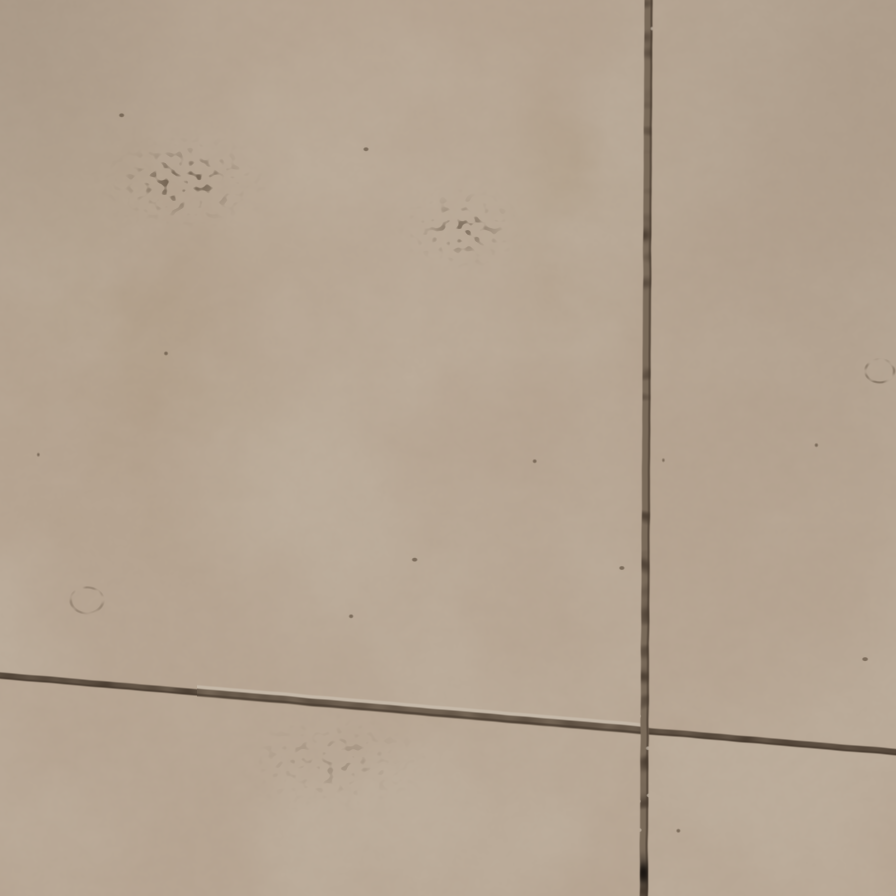
This texture is drawn by a three.js fragment shader. Its source:

```glsl
// Large beige stone floor tiles meeting at one skewed grout crossing, with faint stains and scuffs.
varying vec2 vUv;

const vec3 STONE = vec3(0.715, 0.645, 0.572);
const vec3 STONE_PALE = vec3(0.738, 0.678, 0.608);
const vec3 STONE_SHADE = vec3(0.655, 0.590, 0.520);
const vec3 STAIN = vec3(0.650, 0.570, 0.465);
const vec3 GROUT = vec3(0.475, 0.415, 0.350);
const vec3 GROUT_DARK = vec3(0.270, 0.220, 0.175);
const vec3 BEVEL = vec3(0.790, 0.745, 0.685);
const vec3 DIRT = vec3(0.350, 0.290, 0.225);
const float SOFT = 0.0013;

vec2 hash2(vec2 p) {
  vec3 q = fract(p.xyx * vec3(0.1031, 0.1030, 0.0973));
  q += dot(q, q.yzx + 33.33);
  return fract((q.xx + q.yz) * q.zy);
}

float gradientNoise(vec2 p) {
  vec2 i = floor(p), f = fract(p);
  vec2 u = f * f * f * (f * (f * 6.0 - 15.0) + 10.0);
  vec2 e = vec2(1.0, 0.0);
  float a = dot(hash2(i) * 2.0 - 1.0, f);
  float b = dot(hash2(i + e.xy) * 2.0 - 1.0, f - e.xy);
  float c = dot(hash2(i + e.yx) * 2.0 - 1.0, f - e.yx);
  float d = dot(hash2(i + e.xx) * 2.0 - 1.0, f - e.xx);
  return mix(mix(a, b, u.x), mix(c, d, u.x), u.y);
}

float fbm(vec2 p) {
  float sum = 0.0, amp = 0.6;
  for (int i = 0; i < 4; i++) {
    sum += amp * gradientNoise(p);
    p = mat2(1.6, 1.2, -1.2, 1.6) * p + 7.3;
    amp *= 0.5;
  }
  return sum;
}

// Soft band of the given half width around a signed distance
float band(float d, float halfWidth) {
  return 1.0 - smoothstep(halfWidth - SOFT, halfWidth + SOFT, abs(d));
}

float glow(vec2 p, vec2 center, vec2 radius) {
  vec2 q = (p - center) / radius;
  return exp(-dot(q, q));
}

// Broken, scratchy marks gathered around a point
float scuff(vec2 p, vec2 center, vec2 radius) {
  float flecks = gradientNoise(p * vec2(105.0, 130.0) + center * 40.0);
  return glow(p, center, radius) * smoothstep(0.10, 0.38, flecks);
}

// Faint worn ring
float ringMark(vec2 p, vec2 center, float radius) {
  float d = length((p - center) * vec2(1.0, 1.25)) - radius;
  float gaps = smoothstep(-0.2, 0.25, gradientNoise(p * 85.0));
  return band(d, 0.0014) * gaps;
}

// Sparse specks, at most one in each cell
float specks(vec2 p, float cells, float density) {
  vec2 id = floor(p * cells);
  vec2 pick = hash2(id + 19.0);
  vec2 center = (id + 0.15 + 0.7 * hash2(id + 5.0)) / cells;
  vec2 q = (p - center) * vec2(1.0, 0.75 + 0.7 * pick.y);
  float radius = mix(0.0012, 0.0030, pick.y);
  return step(pick.x, density) * (1.0 - smoothstep(radius - SOFT, radius + SOFT, length(q)));
}

vec3 stone(vec2 p, vec2 tile) {
  float cloud = fbm(p * 3.2 + tile * 11.0);
  vec3 col = mix(STONE, STONE_PALE, smoothstep(-0.22, 0.30, cloud));
  float shade = 0.75 * glow(p, vec2(0.0, 1.0), vec2(0.20, 0.28)) + 0.55 * glow(p, vec2(1.0, 1.0), vec2(0.28, 0.5));
  col = mix(col, STONE_SHADE, shade);
  float stain = glow(p, vec2(0.16, 0.62), vec2(0.15, 0.22)) + glow(p, vec2(0.65, 0.78), vec2(0.08, 0.15));
  col = mix(col, STAIN, 0.30 * stain * smoothstep(-0.35, 0.25, fbm(p * 8.0 + 3.0)));
  float grain = gradientNoise(p * vec2(55.0, 70.0)) + 0.6 * gradientNoise(p * 170.0);
  return col + 0.007 * grain;
}

vec3 addWear(vec3 col, vec2 p) {
  float marks = scuff(p, vec2(0.205, 0.797), vec2(0.046, 0.026));
  marks += 0.7 * scuff(p, vec2(0.515, 0.745), vec2(0.035, 0.024));
  marks += 0.3 * scuff(p, vec2(0.37, 0.15), vec2(0.06, 0.03));
  marks += 0.4 * ringMark(p, vec2(0.097, 0.330), 0.018) + 0.6 * ringMark(p, vec2(0.982, 0.586), 0.016);
  marks += 0.8 * specks(p, 9.0, 0.13);
  return mix(col, DIRT, 0.8 * clamp(marks, 0.0, 1.0));
}

void main() {
  vec2 p = vUv;
  // Signed distances to the joints, which repeat once per canvas
  vec2 joint = vec2(p.x - 0.7185 - 0.0055 * p.y, p.y - 0.246 + 0.0855 * p.x);
  vec2 tile = floor(joint);
  vec2 d = joint - floor(joint + 0.5);
  d += 0.0008 * vec2(gradientNoise(p.yy * 24.0), gradientNoise(p.xx * 24.0 + 9.0));
  vec3 col = addWear(stone(p, tile), p);

  // Horizontal joint: pale upper bevel and dark lower edge
  float leftSide = 1.0 - smoothstep(-0.01, 0.01, d.x);
  col = mix(col, BEVEL, 0.75 * leftSide * band(d.y - 0.0055, 0.0026));
  vec3 across = mix(GROUT, GROUT_DARK, 0.30 + 0.3 * (1.0 - leftSide) + 0.5 * gradientNoise(p * 45.0));
  across = mix(across, GROUT_DARK, 0.65 * band(d.y + 0.0025, 0.0012));
  col = mix(col, across, band(d.y, mix(0.0036, 0.0043, leftSide)));

  // Vertical joint: dusty fill, dark right edge, dirt and pale chips
  float wear = gradientNoise(p * vec2(20.0, 55.0));
  vec3 down = mix(GROUT, GROUT_DARK, smoothstep(0.0, 0.6, wear));
  down = mix(down, GROUT_DARK, 0.6 * band(d.x - 0.0032, 0.0012));
  down = mix(down, BEVEL, 0.7 * specks(p + 0.3, 55.0, 0.12));
  down = mix(down, GROUT_DARK * 0.4, glow(p, vec2(0.718, 0.026), vec2(0.008, 0.013)));
  col = mix(col, down, band(d.x, 0.0046));

  gl_FragColor = vec4(col, 1.0);
}
```
